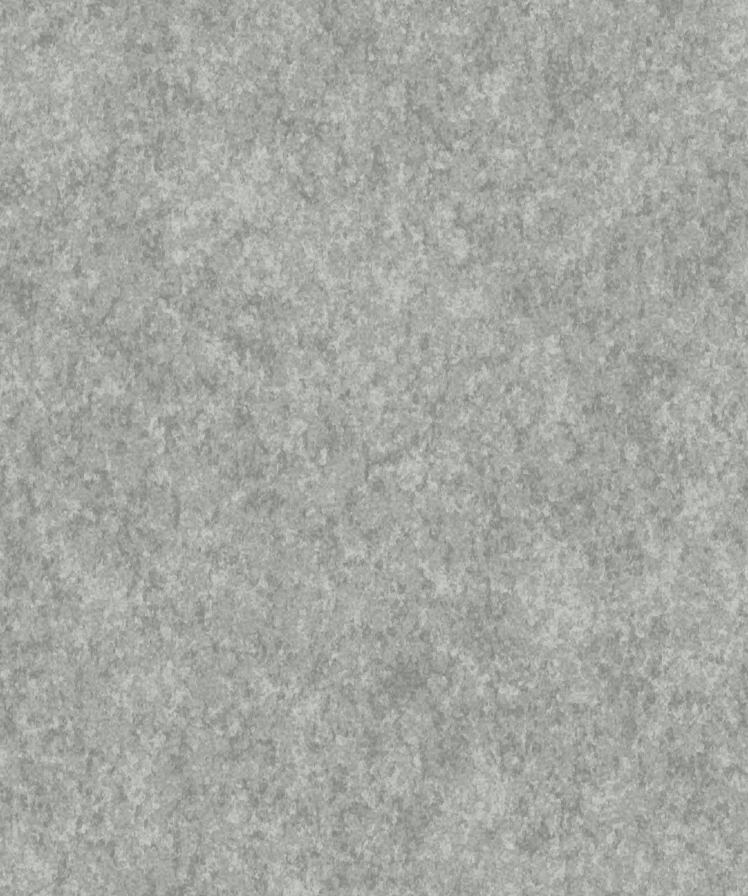
Write a WebGL 2 fragment shader that draws this texture.

```glsl
#version 300 es
precision highp float;
// Weathered grey plaster with ragged dark and pale flecks over a faint vertical weave.

uniform vec2 u_resolution;
out vec4 fragColor;

const vec3 BASE_GREY = vec3(0.648, 0.658, 0.637);
const vec3 TONE_TINT = vec3(1.02, 1.0, 1.01);

// Integer hash of a lattice cell, in 0..1
float hash(ivec2 cell, uint seed) {
    uvec2 c = uvec2(cell);
    uint h = c.x * 1597334673u ^ c.y * 3812015801u ^ seed * 2798796415u;
    h = (h ^ (h >> 16)) * 2146121005u;
    h = (h ^ (h >> 15)) * 2221713035u;
    h ^= h >> 16;
    return float(h & 65535u) / 65535.0;
}

// Smooth value noise, in -1..1
float noise(vec2 p, uint seed) {
    ivec2 cell = ivec2(floor(p));
    vec2 f = fract(p);
    vec2 blend = f * f * (3.0 - 2.0 * f);
    float low = mix(hash(cell, seed), hash(cell + ivec2(1, 0), seed), blend.x);
    float high = mix(hash(cell + ivec2(0, 1), seed), hash(cell + ivec2(1, 1), seed), blend.x);
    return 2.0 * mix(low, high, blend.y) - 1.0;
}

// Layered noise; gain sets how ragged the edges become
float fbm(vec2 p, int octaves, float gain, uint seed) {
    float sum = 0.0, weight = 1.0, total = 0.0;
    for (int i = 0; i < octaves; i++) {
        sum += weight * noise(p, seed + uint(i));
        total += weight;
        weight *= gain;
        p = mat2(0.995, 0.1, -0.1, 0.995) * p * 2.03 + 17.3;
    }
    return sum / total;
}

// Coverage of ragged flecks gathered where the density is high
float flecks(vec2 p, vec2 scale, float density, uint seed) {
    float field = fbm(p * scale, 3, 0.85, seed) + density;
    return smoothstep(0.08, 0.34, field);
}

void main() {
    vec2 p = gl_FragCoord.xy / u_resolution.y;

    // Loose mottling, woven threads and fine grain
    float clouds = fbm(p * vec2(13.0, 9.0), 3, 0.85, 11u);
    float threads = noise(p * vec2(200.0, 22.0), 23u);
    float grain = noise(p * vec2(400.0, 370.0), 31u);
    float weave = noise(p * vec2(190.0, 300.0), 37u);

    // Worn dark spots and pale deposits favour opposite areas
    float roughness = 0.13 * threads + 0.10 * grain;
    float dark = flecks(p, vec2(112.0, 72.0), 0.38 * clouds + roughness, 41u);
    float pale = flecks(p, vec2(116.0, 92.0), -0.34 * clouds - roughness, 53u);

    float tone = 0.052 * grain + 0.024 * weave + 0.013 * threads - 0.008 * clouds;
    tone += 0.083 * pale - 0.080 * dark;

    fragColor = vec4(clamp(BASE_GREY + tone * TONE_TINT, 0.0, 1.0), 1.0);
}
```
